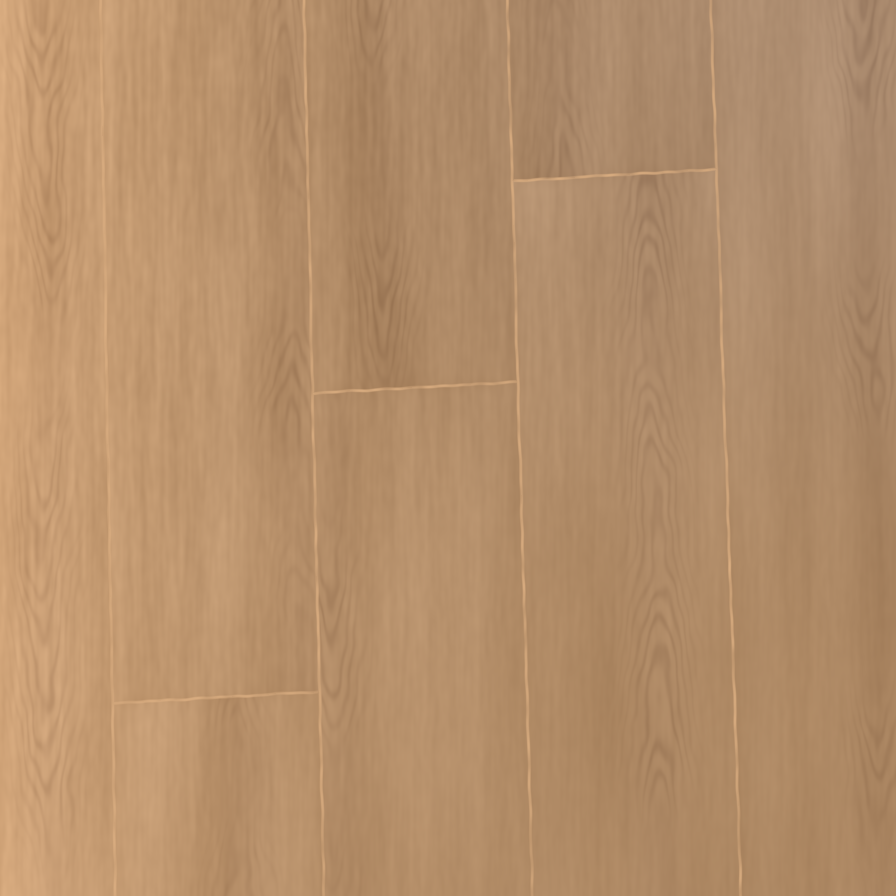
Write a Shadertoy shader that draws this texture.

```glsl
#define SEAM_START vec2(0.129, 0.112)    // first seam at bottom, top
#define PLANK_WIDTH vec2(0.2327, 0.227)  // plank width at bottom, top
#define JOINT_TILT 0.013
#define SEAM_HALF 0.0015
#define WOOD vec3(0.685, 0.539, 0.395)
#define WARM_LIGHT vec3(0.150, 0.120, 0.092)
#define COOL_LIGHT vec3(0.000, 0.020, 0.052)
#define SEAM_COLOR vec3(0.850, 0.675, 0.500)
#define GRAIN_DARK vec3(0.075, 0.072, 0.060)
#define FIBRE 0.040

vec2 randomGradient(vec2 cell) {
    vec3 q = fract(cell.xyx * vec3(0.1031, 0.1030, 0.0973));
    q += dot(q, q.yzx + 33.33);
    float angle = 6.2832 * fract((q.x + q.y) * q.z);
    return vec2(cos(angle), sin(angle));
}

float gradientNoise(vec2 p) {
    vec2 i = floor(p), f = p - i;
    vec2 w = f * f * f * (f * (f * 6.0 - 15.0) + 10.0);
    vec2 e = vec2(0.0, 1.0);
    float low = mix(dot(randomGradient(i), f),
                    dot(randomGradient(i + e.yx), f - e.yx), w.x);
    float high = mix(dot(randomGradient(i + e.xy), f - e.xy),
                     dot(randomGradient(i + e.yy), f - e.yy), w.x);
    return mix(low, high, w.y);
}

// Height of the butt joint in plank k; the outermost planks have none in view
float jointHeight(float k) {
    return 0.215 + 0.4005 * k - 0.0545 * k * k + step(2.5, k);
}

// Position of the arched heart grain across a board
float heartCentre(float k, float upper) {
    const vec2 centres[5] = vec2[5](vec2(0.70), vec2(0.60, 0.90),
        vec2(0.08, 0.35), vec2(0.66, 0.25), vec2(0.72));
    vec2 c = centres[int(clamp(k + 1.0, 0.0, 4.0))];
    return mix(c.x, c.y, upper);
}

// Soft line of constant width
float line(float dist, float halfWidth, float pixel) {
    return 1.0 - smoothstep(halfWidth - pixel, halfWidth + pixel, dist);
}

void mainImage(out vec4 fragColor, in vec2 fragCoord) {
    vec2 p = fragCoord / iResolution.xy;
    float pixel = 1.0 / min(iResolution.x, iResolution.y);

    // Plank layout with slight perspective and uneven edges
    float width = mix(PLANK_WIDTH.x, PLANK_WIDTH.y, p.y);
    float start = mix(SEAM_START.x, SEAM_START.y, p.y);
    float wobble = 0.0016 * gradientNoise(vec2(p.y * 38.0, 3.7));
    float u = (p.x + wobble - start) / width;
    float k = floor(u), across = u - k;
    float joint = jointHeight(k) + JOINT_TILT * across
                + 0.0016 * gradientNoise(vec2(p.x * 50.0, 8.3));
    float upper = step(joint, p.y);
    vec2 offset = vec2(17.3 * k, 31.7 * upper + 5.1 * k);

    // Light falling from the left, cooler towards the upper right
    vec3 color = WOOD + WARM_LIGHT * exp(-4.2 * p.x);
    color += COOL_LIGHT * smoothstep(0.1, 1.0, p.x) * smoothstep(0.2, 1.0, p.y);
    color -= 0.022 * upper * step(0.5, k) * step(k, 2.5);

    // Broad streaks and patches
    float broad = gradientNoise(p * vec2(15.0, 1.6) + offset);
    float patches = gradientNoise(p * vec2(7.0, 4.0) + offset.yx);
    color += 0.042 * broad + 0.022 * patches;

    // Nested arches around the heart of each board
    float meander = 0.10 * gradientNoise(vec2(p.y * 2.6, 1.3) + offset);
    float du = across - heartCentre(k, upper) - meander;
    float direction = 1.0 - 2.0 * mod(k, 2.0);
    float phase = 17.0 * direction * p.y + 27.0 * sqrt(du * du + 0.0015)
                + 1.5 * gradientNoise(p * vec2(24.0, 9.0) + offset)
                + 0.5 * gradientNoise(p * vec2(70.0, 24.0) + offset);
    float ring = pow(0.5 + 0.5 * sin(6.2832 * phase), 2.0);
    float heart = exp(-du * du / 0.020);
    float presence = smoothstep(-0.35, 0.35, gradientNoise(vec2(p.y * 5.0, 6.1) + offset));
    color -= GRAIN_DARK * heart * (0.35 + presence * (0.75 * ring - 0.15));

    // Fine fibres and pores, softer towards the lower right
    float clarity = mix(1.0, 0.45, smoothstep(0.2, 1.3, p.x + 0.6 * (1.0 - p.y)));
    float fibre = gradientNoise(p * vec2(85.0, 5.0) + offset)
                + 0.8 * gradientNoise(p * vec2(190.0, 17.0) + offset)
                + 0.5 * gradientNoise(p * vec2(150.0, 60.0) + offset);
    color += FIBRE * clarity * fibre * vec3(1.0, 0.95, 0.85);

    // Pale bevels, worn unevenly along their length
    float seamDist = abs(u - round(u)) * width;
    float jointDist = abs(p.y - joint);
    float seamWear = 0.68 + 0.55 * gradientNoise(vec2(p.y * 45.0, 9.0 * round(u) + 0.4));
    float jointWear = 0.70 + 0.60 * gradientNoise(vec2(p.x * 60.0, 4.6 + k));
    float edge = max(line(seamDist, SEAM_HALF, pixel) * seamWear,
                     line(jointDist, SEAM_HALF, pixel) * jointWear);
    float shadow = exp(-min(seamDist, jointDist) / 0.006);
    color -= 0.016 * shadow;
    color = mix(color, SEAM_COLOR, clamp(edge, 0.0, 1.0));

    fragColor = vec4(color, 1.0);
}
```
